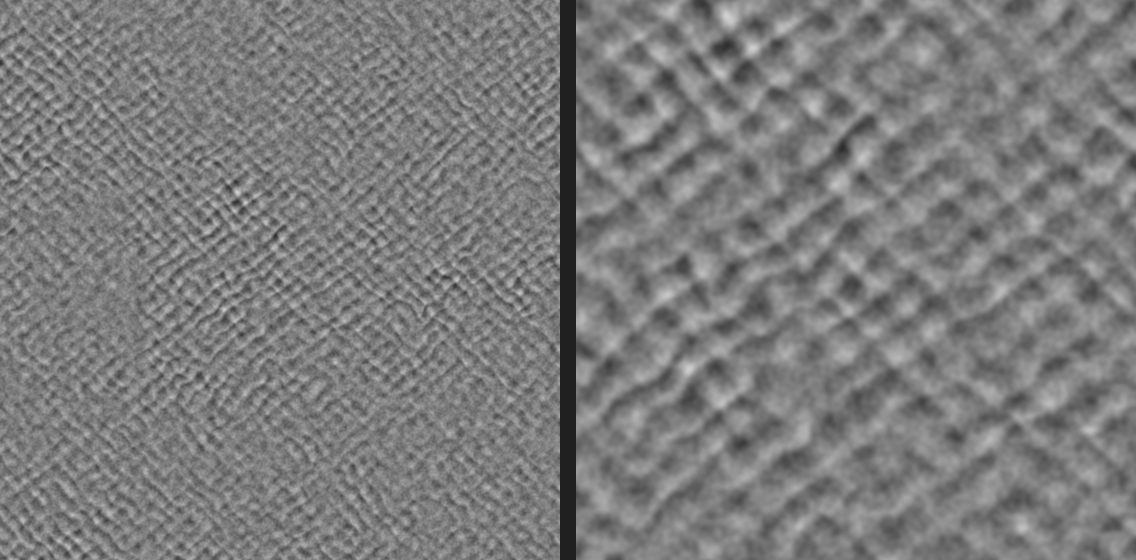
Left: the whole. Right: its middle third, enlarged.
Write a WebGL 2 fragment shader that draws this texture.

```glsl
#version 300 es
precision highp float;
// Grey woven grain: two crossing diagonal ripples of patchy strength under fine noise.

uniform vec2 u_resolution;
out vec4 fragColor;

const float TAU = 6.28318;
const float BASE_GREY = 0.491;
const float RIPPLE_FREQUENCY = 44.0;    // ripples per canvas height
const float RISING_ANGLE = 2.25;        // wave normals, in radians
const float FALLING_ANGLE = 0.80;
const float RIPPLE_SKEW = 0.45;         // steepens the lower side of each crest
const float WEAK_RIPPLE = 0.024;        // ripple amplitude in calm patches
const float STRONG_RIPPLE = 0.088;      // ripple amplitude in rough patches
const float PATCH_SCALE = 4.5;
const float BEND_SCALE = 5.0;
const float BEND_PHASE = 6.0;
const float BREAK_SCALE = 30.0;
const float WARP_SCALE = 42.0;
const float WARP_SIZE = 0.0105;
const float GRAIN_SCALE = 56.0;
const float GRAIN_CONTRAST = 0.29;

float hash(vec2 cell) {
    return fract(sin(dot(cell, vec2(127.1, 311.7))) * 43758.55);
}

mat2 rotation(float angle) {
    float c = cos(angle), s = sin(angle);
    return mat2(c, s, -s, c);
}

vec2 fade(vec2 f) {
    return f * f * f * (f * (f * 6.0 - 15.0) + 10.0);
}

// Smooth value noise in 0..1
float noise(vec2 p) {
    vec2 cell = floor(p);
    vec2 f = fade(p - cell);
    float bottom = mix(hash(cell), hash(cell + vec2(1.0, 0.0)), f.x);
    float top = mix(hash(cell + vec2(0.0, 1.0)), hash(cell + vec2(1.0, 1.0)), f.x);
    return mix(bottom, top, f.y);
}

// Slope of one lattice corner, seen from offset f inside the cell
float cornerSlope(vec2 cell, vec2 f, vec2 corner) {
    float angle = TAU * hash(cell + corner);
    return dot(vec2(cos(angle), sin(angle)), f - corner);
}

// Gradient noise centred on zero, with little broad variation
float gradientNoise(vec2 p) {
    vec2 cell = floor(p);
    vec2 f = p - cell;
    vec2 w = fade(f);
    float bottom = mix(cornerSlope(cell, f, vec2(0.0)), cornerSlope(cell, f, vec2(1.0, 0.0)), w.x);
    float top = mix(cornerSlope(cell, f, vec2(0.0, 1.0)), cornerSlope(cell, f, vec2(1.0)), w.x);
    return mix(bottom, top, w.y);
}

// Fine grain; each octave is turned to hide the lattice
float grain(vec2 p) {
    float sum = 0.0;
    float weight = 0.5;
    p = rotation(0.5) * p * GRAIN_SCALE;
    for (int octave = 0; octave < 3; octave++) {
        sum += weight * gradientNoise(p);
        p = rotation(0.9) * p * 1.9 + 17.3;
        weight *= 0.72;
    }
    return sum;
}

// Large soft patches in 0..1
float patches(vec2 p) {
    p = rotation(0.4) * p * PATCH_SCALE;
    float level = 0.7 * noise(p) + 0.3 * noise(p * 2.3 + 9.1);
    return smoothstep(0.22, 0.78, level);
}

// One skewed ripple train with bent phase and broken strength
float ripple(vec2 p, float angle, float roughness, vec2 seed) {
    vec2 normal = vec2(cos(angle), sin(angle));
    float bend = BEND_PHASE * noise(p * BEND_SCALE + seed);
    float strength = mix(patches(p + seed), roughness, 0.5);
    float unevenness = 0.25 + 1.5 * noise(rotation(0.6) * p * BREAK_SCALE + seed);
    float phase = TAU * RIPPLE_FREQUENCY * dot(p, normal) + bend;
    float crest = sin(phase + RIPPLE_SKEW * sin(phase));
    return mix(WEAK_RIPPLE, STRONG_RIPPLE, strength) * unevenness * crest;
}

void main() {
    vec2 p = gl_FragCoord.xy / min(u_resolution.x, u_resolution.y);

    // Small wobble that breaks the regular lattice
    vec2 q = rotation(0.3) * p * WARP_SCALE;
    vec2 warp = vec2(noise(q + 3.7), noise(q + 51.2)) - 0.5;
    vec2 warped = p + WARP_SIZE * warp;

    // Crossing ripples share part of their roughness
    float roughness = patches(p + 6.4);
    float weave = ripple(warped, RISING_ANGLE, roughness, vec2(13.6, 4.1))
                + ripple(warped, FALLING_ANGLE, roughness, vec2(2.3, 7.9));

    float grey = BASE_GREY + weave + GRAIN_CONTRAST * grain(p);
    fragColor = vec4(vec3(clamp(grey, 0.0, 1.0)), 1.0);
}
```
